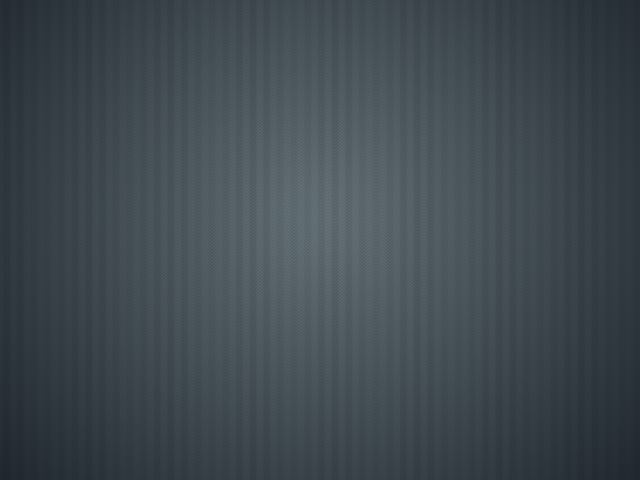
A Shadertoy shader for this background:

```glsl
// Slate herringbone cloth lit by a soft round glow just above the centre.
// A radial gradient sets the colour; vertical bands and a fine diagonal
// weave, mirrored at every half band, modulate its brightness.

#define GLOW_CENTRE   vec2(0.668, 0.55)   // in canvas heights
#define GLOW_RADIUS   0.85
#define GLOW_SOFTNESS 0.06
#define BAND_WIDTH    0.0285
#define BAND_ORIGIN   0.698
#define BAND_DEPTH    0.055
#define ACCENT_DEPTH  0.018
#define WEAVE_PITCH   0.0066
#define WEAVE_DEPTH   0.05

const vec3 GLOW_COLOUR = vec3(0.370, 0.420, 0.443);
const vec3 EDGE_COLOUR = vec3(0.128, 0.157, 0.188);
const float TAU = 6.2831853;

// Radial light, rounded at its peak and nearly linear towards the corners.
vec3 glowColour(vec2 p) {
    float distanceOut = length(vec2(length(p - GLOW_CENTRE), GLOW_SOFTNESS));
    float falloff = (distanceOut - GLOW_SOFTNESS) / (GLOW_RADIUS - GLOW_SOFTNESS);
    return mix(GLOW_COLOUR, EDGE_COLOUR, clamp(falloff, 0.0, 1.1));
}

// Soft dark bands, with every sixth one a little deeper.
float bandShade(float band) {
    float stripe = smoothstep(-0.6, 0.6, cos(TAU * band)) - 0.5;
    float accent = cos(TAU * band / 6.0);
    return -BAND_DEPTH * stripe - ACCENT_DEPTH * accent * (stripe + 0.5);
}

// Diagonal threads that change direction at each half band.
float herringbone(vec2 p, float band, float pixel) {
    float zigzag = abs(fract(band) - 0.5) * BAND_WIDTH;
    float thread = sin(TAU * (p.y + zigzag) / WEAVE_PITCH);
    float resolved = 1.0 - smoothstep(0.4, 0.9, pixel / WEAVE_PITCH);
    return WEAVE_DEPTH * resolved * thread;
}

void mainImage(out vec4 fragColor, in vec2 fragCoord) {
    vec2 p = fragCoord / iResolution.y;
    float pixel = 1.0 / iResolution.y;
    float band = (p.x - BAND_ORIGIN) / BAND_WIDTH;

    // Cloth relief scales the light without shifting its hue.
    float relief = 1.0 + bandShade(band) + herringbone(p, band, pixel);
    fragColor = vec4(glowColour(p) * relief, 1.0);
}
```
